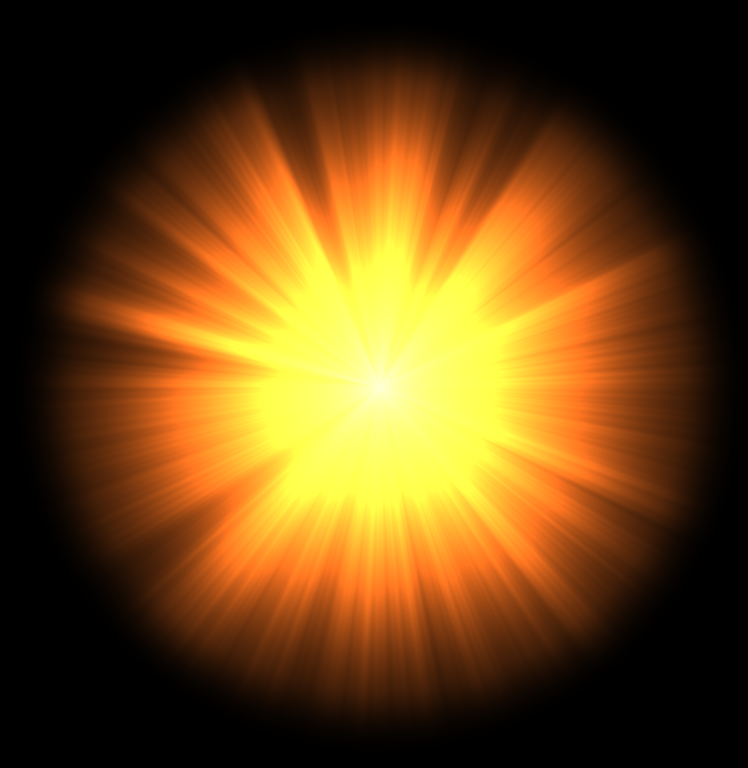
Reproduce this background procedurally as a WebGL 1 fragment shader.

```glsl
precision highp float;
// A fiery radial burst on black: a white-yellow core, an orange halo and brown rays.
// A radial light profile is scaled by angular beams and periodic gradient noise,
// then tinted by one warm colour whose channels saturate in turn.

uniform vec2 u_resolution;

#define CENTER vec2(0.508, 0.496)
#define TINT vec3(1.0, 0.46, 0.13)
#define HALO_LIGHT 3.0
#define HALO_SPREAD 0.065
#define CORE_LIGHT 3.6
#define CORE_RADIUS 0.045
#define FADE_START 0.39
#define FADE_END 0.485
#define RAY_STRENGTH 0.85
#define STREAK_AMOUNT 0.55

float slope(float cell, float seed) {
    return 2.0 * fract(sin(cell * 127.1 + seed * 31.7) * 4375.85) - 1.0;
}

// Gradient noise around the circle, repeating after the given number of cells
float ringNoise(float turn, float cells, float seed) {
    float x = turn * cells;
    float cell = floor(x);
    float f = x - cell;
    float u = f * f * f * (f * (f * 6.0 - 15.0) + 10.0);
    float a = slope(mod(cell, cells), seed) * f;
    float b = slope(mod(cell + 1.0, cells), seed) * (f - 1.0);
    return 2.0 * mix(a, b, u);
}

// Four flat-topped angular lobes, in degrees
float lobes(float angle, vec4 centers, float halfWidth) {
    vec4 d = (mod(angle - centers + 180.0, 360.0) - 180.0) / halfWidth;
    d *= d;
    return dot(exp(-d * d), vec4(1.0));
}

// Broad shafts of light and the dark gaps between them
float beams(float angle) {
    float light = 0.42 * lobes(angle, vec4(119.0, 85.0, 49.0, -129.0), 7.5)
                + 0.45 * lobes(angle, vec4(164.0, 23.0, -22.0, -49.0), 3.5);
    float gaps = 0.55 * lobes(angle, vec4(109.0, 71.0, 62.0, 172.0), 4.5)
               + 0.40 * lobes(angle, vec4(-77.0, -105.0, -143.0, 147.0), 3.5);
    return light - gaps;
}

// Fine streaks over several angular scales
float streaks(float turn) {
    float sum = 0.0;
    float cells = 36.0;
    float amplitude = 0.5;
    for (int i = 0; i < 4; i++) {
        sum += amplitude * ringNoise(turn, cells, float(i) + 1.0);
        cells *= 2.0;
        amplitude *= 0.75;
    }
    return sum;
}

void main() {
    vec2 p = (gl_FragCoord.xy - CENTER * u_resolution) / u_resolution.y + 0.00001;
    float r = length(p);
    float angle = degrees(atan(p.y, p.x));
    float rays = beams(angle) + STREAK_AMOUNT * streaks(angle / 360.0 + 0.5);

    // Halo, with rays that gain contrast away from the core
    float contrast = RAY_STRENGTH * mix(0.12, 1.0, smoothstep(0.08, 0.32, r));
    float halo = HALO_LIGHT * exp(-r * r / HALO_SPREAD) * exp2(rays * contrast);
    halo *= 1.0 - smoothstep(FADE_START, FADE_END, r);

    // Pale core, drawn out into short points along the brighter rays
    float reach = CORE_RADIUS * (1.0 + 0.45 * clamp(rays, -0.8, 1.0));
    float core = CORE_LIGHT * exp(-r / reach);

    gl_FragColor = vec4(min((halo + core) * TINT, 1.0), 1.0);
}
```
